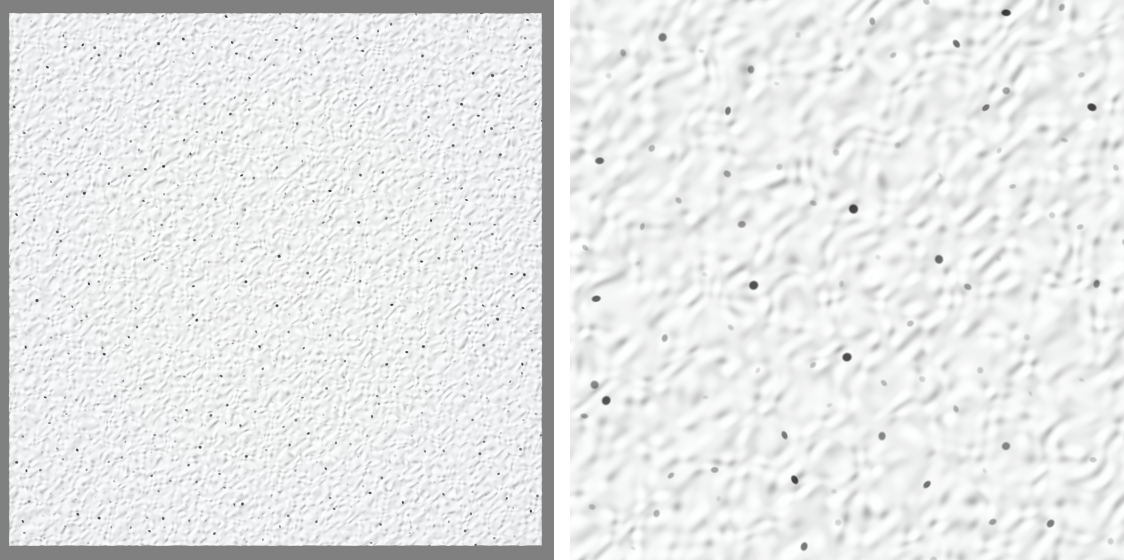
Left: the whole. Right: its middle third, enlarged.
Give the GLSL for this texture, as a Shadertoy shader.

```glsl
// White fine-grained mineral ceiling tile with scattered dark pinholes on a grey ground.
#define GROUND_GREY 0.502
#define TILE_WHITE 0.942
#define TILE_CENTER vec2(0.492, 0.501)
#define TILE_HALF vec2(0.4755, 0.4753)
#define GRAIN_SCALE 185.0
#define GRAIN_CONTRAST 0.155
#define GRAIN_SKEW 0.11
#define HOLE_SPACING 0.036
#define HOLE_JITTER 0.75
#define HOLE_RADIUS 0.0027
#define HOLE_DEPTH 0.72

// Sineless hash: two random values per lattice point
vec2 hash22(vec2 p) {
    vec3 q = fract(p.xyx * vec3(0.1031, 0.1030, 0.0973));
    q += dot(q, q.yzx + 33.33);
    return fract((q.xx + q.yz) * q.zy);
}

float valueNoise(vec2 p) {
    vec2 cell = floor(p), f = fract(p);
    vec2 w = f * f * (3.0 - 2.0 * f);
    float low = mix(hash22(cell).x, hash22(cell + vec2(1.0, 0.0)).x, w.x);
    float high = mix(hash22(cell + vec2(0.0, 1.0)).x, hash22(cell + 1.0).x, w.x);
    return mix(low, high, w.y);
}

vec2 rotate(vec2 p, float angle) {
    float c = cos(angle), s = sin(angle);
    return vec2(c * p.x + s * p.y, c * p.y - s * p.x);
}

// Raking light over bumps that are slightly stretched along the diagonal
float grainRelief(vec2 p) {
    vec2 q = rotate(p, 0.72) * GRAIN_SCALE * vec2(0.78, 1.0) + 400.0;
    q += 1.6 * vec2(valueNoise(q * 0.31), valueNoise(q * 0.31 + 57.0));
    vec2 lightStep = vec2(0.0, 0.5);
    return valueNoise(q - lightStep) - valueNoise(q + lightStep);
}

// Darkness of the pinholes: one irregular ellipse per jittered cell
float pinholes(vec2 p, float pixel) {
    vec2 q = rotate(p, 0.35) / HOLE_SPACING + 50.0;
    vec2 home = floor(q);
    float dark = 0.0;
    for (int j = -1; j <= 1; j++)
    for (int i = -1; i <= 1; i++) {
        vec2 cell = home + vec2(i, j);
        vec2 place = hash22(cell), shape = hash22(cell + 131.0);
        vec2 d = (q - cell - 0.5 - HOLE_JITTER * (place - 0.5)) * HOLE_SPACING;
        d = rotate(d, 6.283 * shape.y) * vec2(1.0, 1.0 + 0.6 * place.x);
        float radius = HOLE_RADIUS * mix(0.55, 1.0, shape.x);
        float soft = 0.5 * pixel + 0.0006;
        float cover = 1.0 - smoothstep(radius - soft, radius + soft, length(d));
        float depth = HOLE_DEPTH * mix(0.15, 1.0, shape.x * shape.x);
        dark = max(dark, cover * depth);
    }
    return dark;
}

void mainImage(out vec4 fragColor, in vec2 fragCoord) {
    float pixel = 1.0 / iResolution.y;
    vec2 p = fragCoord * pixel;
    vec2 fromCenter = p - TILE_CENTER;

    // Grain, skewed so that shadows reach further than highlights
    float relief = grainRelief(p);
    float light = TILE_WHITE + GRAIN_CONTRAST * relief - GRAIN_SKEW * relief * relief;

    // Slightly cooler and dimmer towards the corners
    float corner = dot(fromCenter, fromCenter);
    light -= 0.03 * corner;
    light *= 1.0 - pinholes(p, pixel);
    vec3 tile = light * mix(vec3(0.998, 1.0, 1.001), vec3(0.985, 1.0, 1.014), corner);

    // Tile outline with a faintly crumbled edge
    vec2 outside = abs(fromCenter) - TILE_HALF;
    float edge = max(outside.x, outside.y) + 0.0012 * (valueNoise(p * 160.0) - 0.5);
    float inside = 1.0 - smoothstep(-0.75 * pixel, 0.75 * pixel, edge);
    fragColor = vec4(mix(vec3(GROUND_GREY), tile, inside), 1.0);
}
```
